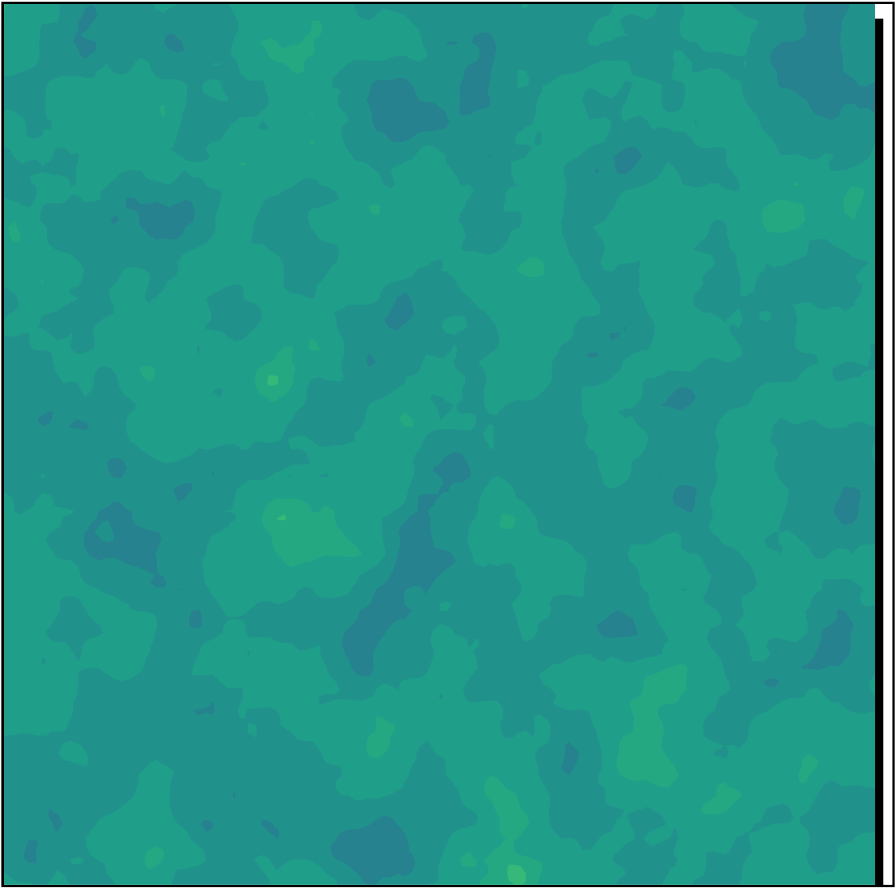
Write a Shadertoy shader that draws this texture.

```glsl
const float BASE_FREQUENCY = 6.8;
const float OCTAVE_GAIN = 0.70;
const int OCTAVES = 6;
const mat2 OCTAVE_TURN = mat2(1.2, 0.9, -0.9, 1.2);  // turn and scale by 1.5
const float FACETS = 125.0;          // height samples per canvas height
const vec2 FIELD_SHIFT = vec2(5.4, 62.7);

// Heights where one colour band gives way to the next
const float LEVEL_LOW = -0.53;
const float LEVEL_MID = 0.0;
const float LEVEL_HIGH = 0.56;
const float LEVEL_PEAK = 0.88;

const vec3 BLUE_TEAL = vec3(0.15, 0.51, 0.56);
const vec3 TEAL = vec3(0.13, 0.57, 0.55);
const vec3 GREEN_TEAL = vec3(0.12, 0.62, 0.54);
const vec3 GREEN = vec3(0.14, 0.66, 0.51);
const vec3 LIME = vec3(0.21, 0.72, 0.47);
const vec3 PAPER = vec3(1.0);
const vec3 INK = vec3(0.0);

// Frame rectangles as left, bottom, right, top
const vec4 OUTLINE = vec4(0.0015, 0.0010, 0.9985, 0.9980);
const vec4 MARGIN = vec4(0.0045, 0.0035, 0.9960, 0.9955);
const vec4 FIELD = vec4(0.0045, 0.0035, 0.9766, 0.9955);
const vec4 SHADOW = vec4(0.9766, 0.0020, 0.9858, 0.9790);

// Integer hash turned into a unit gradient
vec2 gradientAt(ivec2 cell) {
    uint h = uint(cell.x) * 1597334677u ^ uint(cell.y) * 3812015801u;
    h = (h ^ (h >> 16)) * 2146121005u;
    h = (h ^ (h >> 15)) * 2221713035u;
    h ^= h >> 16;
    float angle = 6.28318 * float(h & 65535u) / 65536.0;
    return vec2(cos(angle), sin(angle));
}

float gradientNoise(vec2 p) {
    vec2 base = floor(p), f = p - base;
    ivec2 c = ivec2(base);
    vec2 s = f * f * f * (f * (f * 6.0 - 15.0) + 10.0);
    float a = dot(gradientAt(c), f);
    float b = dot(gradientAt(c + ivec2(1, 0)), f - vec2(1, 0));
    float d = dot(gradientAt(c + ivec2(0, 1)), f - vec2(0, 1));
    float e = dot(gradientAt(c + ivec2(1, 1)), f - vec2(1, 1));
    return mix(mix(a, b, s.x), mix(d, e, s.x), s.y);
}

// Closely spaced, turned octaves hide the lattice directions
float height(vec2 p) {
    float sum = 0.0, amplitude = 1.0;
    p *= BASE_FREQUENCY;
    for (int i = 0; i < OCTAVES; i++) {
        p = OCTAVE_TURN * p / (i == 0 ? 1.5 : 1.0) + FIELD_SHIFT;
        sum += amplitude * gradientNoise(p);
        amplitude *= OCTAVE_GAIN;
    }
    return sum;
}

// Linear interpolation on a grid gives slightly angular contours
float facetedHeight(vec2 p) {
    vec2 g = p * FACETS, c = floor(g), f = g - c;
    float a = height(c / FACETS);
    float b = height((c + vec2(1, 0)) / FACETS);
    float d = height((c + vec2(0, 1)) / FACETS);
    float e = height((c + vec2(1, 1)) / FACETS);
    return mix(mix(a, b, f.x), mix(d, e, f.x), f.y);
}

vec3 contourColor(float h) {
    float w = 0.6 * fwidth(h) + 1e-5;
    vec3 color = mix(BLUE_TEAL, TEAL, smoothstep(-w, w, h - LEVEL_LOW));
    color = mix(color, GREEN_TEAL, smoothstep(-w, w, h - LEVEL_MID));
    color = mix(color, GREEN, smoothstep(-w, w, h - LEVEL_HIGH));
    return mix(color, LIME, smoothstep(-w, w, h - LEVEL_PEAK));
}

// Antialiased coverage of a rectangle
float rectMask(vec2 uv, vec4 r) {
    vec2 inside = min(uv - r.xy, r.zw - uv) * iResolution.xy;
    vec2 cover = clamp(inside + 0.5, 0.0, 1.0);
    return cover.x * cover.y;
}

void mainImage(out vec4 fragColor, in vec2 fragCoord) {
    vec2 uv = fragCoord / iResolution.xy;
    vec3 field = contourColor(facetedHeight(fragCoord / iResolution.y));

    // Frame, contour field and side shadow, back to front
    vec3 color = mix(PAPER, INK, rectMask(uv, OUTLINE));
    color = mix(color, PAPER, rectMask(uv, MARGIN));
    color = mix(color, field, rectMask(uv, FIELD));
    color = mix(color, INK, rectMask(uv, SHADOW));
    fragColor = vec4(color, 1.0);
}
```
